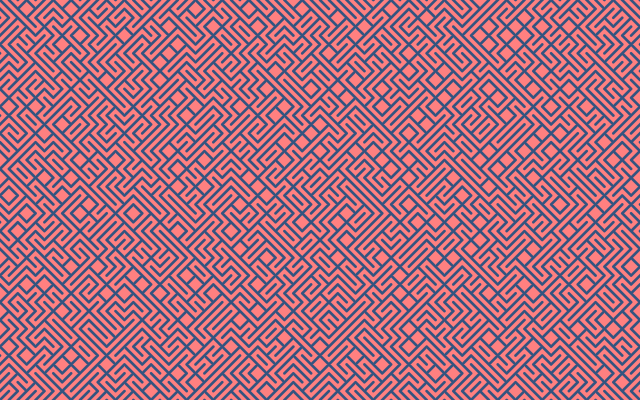
Give the GLSL for this pattern, as a WebGL 2 fragment shader.

```glsl
#version 300 es
precision highp float;
// A maze of diagonal strokes: every cell of a square grid holds one of its
// two diagonals, picked by a hash. The strokes are round-capped segments
// joined by their smallest distance; the cell index wraps so the maze tiles.

#define GRID vec2(72.0, 45.0)           // whole cells across and up
#define STROKE_WIDTH 0.30               // in cells
#define RISING_SHARE 0.5                // chance of a rising diagonal
#define EDGE_SOFTNESS 0.65              // half width of the edge, in pixels
#define GROUND_COLOR vec3(1.0, 0.5, 0.5)
#define STROKE_COLOR vec3(0.2, 0.33, 0.5)

uniform vec2 u_resolution;
out vec4 fragColor;

float hash(vec2 p) {
    return fract(sin(dot(p, vec2(127.1, 311.7))) * 43758.5453);
}

// Distance from q (relative to the cell centre) to the rising diagonal
float diagonalDistance(vec2 q) {
    const vec2 direction = vec2(sqrt(0.5));
    float along = clamp(dot(q, direction), -sqrt(0.5), sqrt(0.5));
    return length(q - along * direction);
}

// Distance to the nearest stroke, with the caps of neighbouring cells
float mazeDistance(vec2 p) {
    vec2 home = floor(p);
    float nearest = 2.0;
    for (int y = -1; y <= 1; y++) {
        for (int x = -1; x <= 1; x++) {
            vec2 cell = home + vec2(x, y);
            vec2 q = p - cell - 0.5;
            if (hash(mod(cell, GRID)) > RISING_SHARE) q.x = -q.x;
            nearest = min(nearest, diagonalDistance(q));
        }
    }
    return nearest;
}

void main() {
    vec2 p = gl_FragCoord.xy / u_resolution * GRID;
    float soft = EDGE_SOFTNESS * GRID.y / u_resolution.y;
    float d = mazeDistance(p) - 0.5 * STROKE_WIDTH;
    float ground = smoothstep(-soft, soft, d);
    fragColor = vec4(mix(STROKE_COLOR, GROUND_COLOR, ground), 1.0);
}
```
